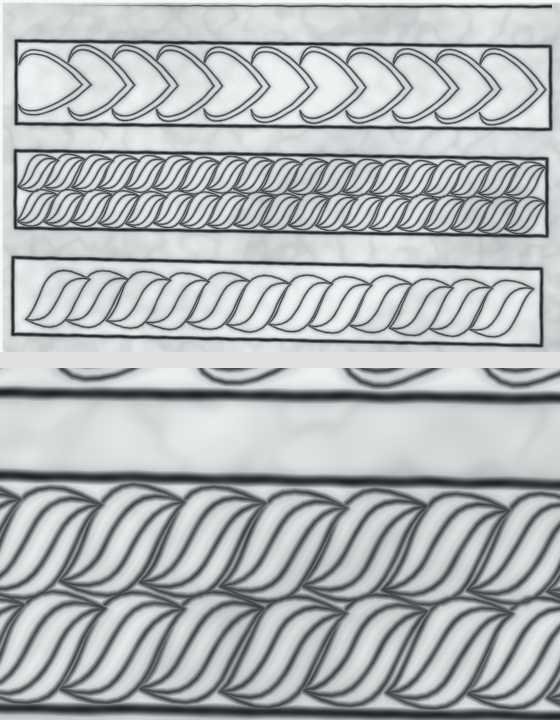
Top, the full canvas; bottom, a detail of the centre.
A Shadertoy shader for this pattern:

```glsl
#define PAPER vec3(0.925, 0.945, 0.945)
#define SHADE vec3(0.73, 0.75, 0.755)
#define INK vec3(0.11, 0.12, 0.13)
#define HEARTS 11.0
#define LARGE_LEAVES 12.0
#define SMALL_LEAVES 19.0
#define FRAME_WIDTH 0.3
#define PEN_WIDTH 0.15
#define SOFTNESS 0.28
#define BLEED 0.2
#define JITTER 0.4
#define CURVE_STEPS 14

float hash(vec2 p) {
    return fract(sin(dot(p, vec2(127.1, 311.7))) * 43758.5);
}

// Gradient noise, roughly -0.7 to 0.7
float corner(vec2 cell, vec2 f, vec2 offset) {
    float angle = 6.2832 * hash(cell + offset);
    return dot(vec2(cos(angle), sin(angle)), f - offset);
}

float noise(vec2 p) {
    vec2 cell = floor(p), f = fract(p);
    vec2 u = f * f * f * (f * (f * 6.0 - 15.0) + 10.0);
    float low = mix(corner(cell, f, vec2(0)), corner(cell, f, vec2(1, 0)), u.x);
    float high = mix(corner(cell, f, vec2(0, 1)), corner(cell, f, vec2(1)), u.x);
    return mix(low, high, u.y);
}

float fill(float dist, float halfWidth) {
    float soft = max(SOFTNESS, 100.0 / iResolution.x);
    return 1.0 - smoothstep(halfWidth - soft, halfWidth + soft, dist);
}

// Soft pen line with a faint halo
float stroke(float dist, float halfWidth) {
    return max(fill(dist, halfWidth), BLEED * exp(-3.0 * dist * dist));
}

// Cubic curve: x keeps the least distance, y flips at each crossing to the right
void trace(vec2 p, vec2 a, vec2 b, vec2 c, vec2 d, inout vec2 state) {
    vec2 from = a;
    for (int i = 1; i <= CURVE_STEPS; i++) {
        float t = float(i) / float(CURVE_STEPS), s = 1.0 - t;
        vec2 to = s * s * s * a + 3.0 * s * t * (s * b + t * c) + t * t * t * d;
        vec2 edge = to - from, r = p - from;
        state.x = min(state.x, length(r - edge * clamp(dot(r, edge) / dot(edge, edge), 0.0, 1.0)));
        if ((from.y > p.y) != (to.y > p.y) && r.x < edge.x * r.y / edge.y) state.y = -state.y;
        from = to;
    }
}

// Lay a shape over the ink below it, hiding what it covers
float overlay(float ink, vec2 outline, float detail) {
    float cover = fill(outline.x * outline.y, 0.0);
    return max(ink * (1.0 - cover), stroke(min(outline.x, detail), PEN_WIDTH));
}

float heart(vec2 p, float ink) {
    vec2 top = vec2(-11.8, -4.0), bottom = vec2(-11.8, 4.3), tip = vec2(-1.5, 0);
    vec2 outer = vec2(99, 1), inner = outer;
    trace(p, top, vec2(-11.2, -11), vec2(-3.6, -5.6), vec2(0), outer);
    trace(p, vec2(0), vec2(-3.6, 4.8), vec2(-11.2, 9.4), bottom, outer);
    trace(p, top, vec2(-10.3, -9.2), vec2(-4.8, -5.2), tip, inner);
    trace(p, tip, vec2(-4.8, 4.2), vec2(-10.3, 7.7), bottom, inner);
    return overlay(ink, outer, inner.x);
}

// Large leaves have one vein, small ones have two
float leaf(vec2 p, float size, float ink) {
    vec2 tip = vec2(11.5, -7.4), edge = vec2(99, 1), vein = edge;
    trace(p, vec2(0), vec2(3.6, -3), vec2(2, -12.5), tip, edge);
    trace(p, tip, vec2(7.9, -4.4), vec2(8.7, 4.7), vec2(0), edge);
    if (size < 0.9) {
        trace(p, vec2(0), vec2(5.8, -0.3), vec2(3.8, -10.3), tip, vein);
        trace(p, vec2(0), vec2(7.7, 2.6), vec2(5.7, -7.1), tip, vein);
    } else {
        trace(p, vec2(0), vec2(7, 1.5), vec2(4.5, -9), tip, vein);
    }
    return overlay(ink, edge * vec2(size, 1), vein.x * size);
}

// Chains run right to left, so each shape overlaps the one after it
float heartChain(vec2 p) {
    float gap = 8.09, ink = 0.0, first = ceil((p.x - 13.4) / gap);
    for (float k = 2.0; k >= -1.0; k--) {
        float i = first + k;
        if (i < 0.0 || i >= HEARTS) continue;
        float shift = JITTER * (hash(vec2(i, 3)) - 0.5) * step(0.5, i) - 0.8 * sin(0.628 * i);
        vec2 size = i < 0.5 ? vec2(1.1, 0.84) : vec2(1.0, 0.95 + 0.04 * hash(vec2(i, 8)));
        ink = heart((p - vec2(13.4 + i * gap + shift, 7.7)) / size, ink);
    }
    return ink;
}

float leafChain(vec2 p, vec2 start, float gap, float size, float count) {
    float ink = 0.0, first = floor((p.x - start.x) / gap);
    for (float k = 1.0; k >= -2.0; k--) {
        float i = first + k;
        if (i < 0.0 || i >= count) continue;
        vec2 shift = vec2(hash(vec2(i, start.y)), hash(vec2(start.y, i))) - 0.5;
        ink = leaf((p - start - vec2(i * gap, 0)) / size - JITTER * shift, size, ink);
    }
    return ink;
}

float frame(vec2 p, vec2 size) {
    vec2 d = abs(p - 0.5 * size) - 0.5 * size;
    return stroke(abs(length(max(d, 0.0)) + min(max(d.x, d.y), 0.0)), FRAME_WIDTH);
}

// Local position in a strip whose top edge sinks to the right
vec2 strip(vec2 p, vec2 origin, float tilt) {
    p -= origin;
    return p - vec2(0, tilt * p.x);
}

bool within(vec2 p, vec2 size) {
    return all(greaterThan(p, vec2(0))) && all(lessThan(p, size));
}

void mainImage(out vec4 fragColor, in vec2 fragCoord) {
    // Width is 100 units, with y measured down from the top
    vec2 p = vec2(fragCoord.x, iResolution.y - fragCoord.y) * 100.0 / iResolution.x;
    vec2 pen = p + 0.12 * vec2(noise(p * 0.4), noise(p * 0.4 + 40.0));
    vec2 a = strip(pen, vec2(2.9, 7.3), 0.0105), sizeA = vec2(95.4, 14.8);
    vec2 b = strip(pen, vec2(2.75, 26.9), 0.0155), sizeB = vec2(94.9, 13.8);
    vec2 c = strip(pen, vec2(2.3, 46.0), 0.0215), sizeC = vec2(94.4, 13.7);
    bool inA = within(a, sizeA), inB = within(b, sizeB), inC = within(c, sizeC);

    // Frames and the tapering rule above them
    float ink = max(frame(a, sizeA), max(frame(b, sizeB), frame(c, sizeC)));
    float rule = stroke(abs(pen.y - 0.95 - 0.0025 * p.x), 0.28 * p.x / 100.0);
    ink = max(ink, rule * smoothstep(5.0, 35.0, p.x) * step(p.x, 98.6));

    // Chains inside the frames
    if (inA) ink = max(ink, heartChain(a));
    if (inB) ink = max(ink, max(leafChain(b, vec2(0.2, 6.3), 4.84, 0.65, SMALL_LEAVES),
                                leafChain(b, vec2(0.2, 12.6), 4.84, 0.65, SMALL_LEAVES)));
    if (inC) ink = max(ink, leafChain(c, vec2(2.1, 10.9), 7.22, 1.0, LARGE_LEAVES));

    // Uneven paper, darker between the strips, with faint marks showing through
    float inside = inA || inB || inC ? 1.0 : 0.0;
    float ghost = 1.0 - smoothstep(0.0, 0.25, abs(noise(p * 0.18) + 0.25 * noise(p * 0.5)));
    float shade = mix(0.36, 0.06, inside) + 0.5 * noise(p * 0.05) + 0.25 * noise(p * 0.35);
    shade += 0.3 * smoothstep(50.0, 105.0, p.x) * smoothstep(15.0, 62.0, p.y);
    shade += mix(0.2, 0.06, inside) * ghost;
    vec3 color = mix(PAPER, SHADE, clamp(shade, 0.0, 1.0));
    color = mix(color, INK, ink * (0.94 + 0.1 * noise(p * 0.7)));
    fragColor = vec4(mix(vec3(0.97), color, smoothstep(0.3, 0.7, min(p.x, p.y))), 1.0);
}
```
